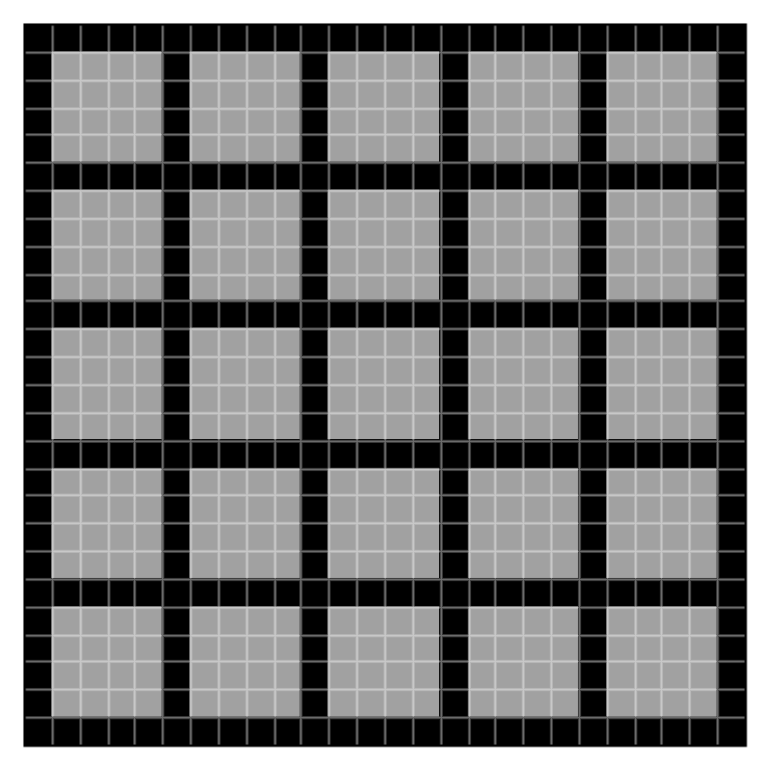
This pattern is drawn by a WebGL 1 fragment shader. Its source:

```glsl
precision highp float;

uniform vec2 u_resolution;

// Lengths are in raster steps, CANVAS of them across the canvas.
const float CANVAS = 328.0;
const float MARGIN = 10.0;
const float SHEET = 309.0;
const float CELLS = 26.0;
const float PITCH = 308.0 / 26.0;
const float BLOCK_CELLS = 5.0;
const float BLOCKS = 5.0;
const float LINE_WIDTH = 1.0;
const float LINE_OPACITY = 0.42;
const float SOFTNESS = 0.8;

const vec3 PAPER = vec3(1.0);
const vec3 BAND = vec3(0.0);
const vec3 BLOCK = vec3(0.63);
const vec3 LINE = vec3(1.0);

// Grid position rounded to a whole raster step, so spacing varies slightly.
vec2 snappedLine(vec2 index, float pitch) {
  return floor(index * pitch + 0.5);
}

// Per-axis coverage of the span from start to end.
vec2 spanCoverage(vec2 p, vec2 start, vec2 end, float blur) {
  return clamp((p - start) / blur + 0.5, 0.0, 1.0)
       - clamp((p - end) / blur + 0.5, 0.0, 1.0);
}

float boxCoverage(vec2 p, vec2 start, vec2 end, float blur) {
  vec2 coverage = spanCoverage(p, start, end, blur);
  return coverage.x * coverage.y;
}

float blockMask(vec2 p, float pitch, float blur) {
  vec2 block = clamp(floor(p / (pitch * BLOCK_CELLS)), 0.0, BLOCKS - 1.0);
  vec2 first = block * BLOCK_CELLS + 1.0;
  vec2 last = (block + 1.0) * BLOCK_CELLS;
  return boxCoverage(p, snappedLine(first, pitch), snappedLine(last, pitch), blur);
}

float gridMask(vec2 p, float pitch, float width, float blur) {
  vec2 nearest = floor((p - 0.5 * width) / pitch + 0.5);
  vec2 start = snappedLine(clamp(nearest, 1.0, CELLS - 1.0), pitch);
  vec2 lines = spanCoverage(p, start, start + width, blur);
  float inside = boxCoverage(p, vec2(width), vec2(SHEET - width), blur);
  return max(lines.x, lines.y) * inside;
}

void main() {
  vec2 uv = gl_FragCoord.xy / u_resolution;
  vec2 p = vec2(uv.x, 1.0 - uv.y) * CANVAS - MARGIN;
  float blur = max(SOFTNESS, CANVAS / min(u_resolution.x, u_resolution.y));

  // Grey blocks on black bands, then translucent lines, then the white margin.
  vec3 color = mix(BAND, BLOCK, blockMask(p, PITCH, blur));
  color = mix(color, LINE, LINE_OPACITY * gridMask(p, PITCH, LINE_WIDTH, blur));
  color = mix(PAPER, color, boxCoverage(p, vec2(0.0), vec2(SHEET), blur));

  gl_FragColor = vec4(color, 1.0);
}
```
